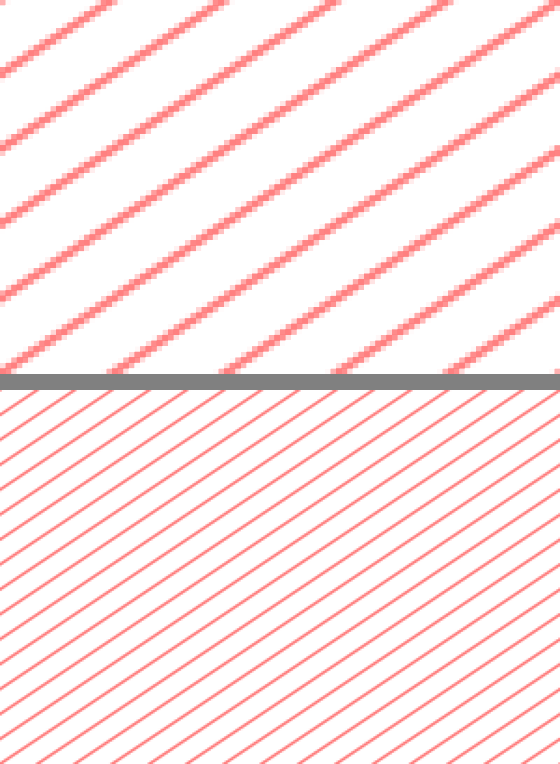
Top: one tile. Bottom: repeated 3 by 3.
This pattern is drawn by a Shadertoy shader. Its source:

```glsl
// Thin pink diagonal stripes on white, drawn on a coarse grid of cells.
// Each cell takes the stripe's soft coverage at its centre, giving stepped edges.
// Whole counts of cells and stripes on both axes make the canvas tile.

const vec2 CELLS = vec2(100.0, 67.0);    // grid cells across and down
const vec2 STRIPES = vec2(5.0, 5.0);     // stripe repeats across and down
const vec2 COVERAGE = vec2(0.2, 1.7);    // solid core and outer fade, in cell heights
const vec3 PAPER = vec3(1.0);
const vec3 INK = vec3(1.0, 0.50, 0.50);

// Snaps a grid position to its cell centre, with a ramp one pixel wide between cells.
vec2 snapToCell(vec2 p, vec2 pixelSize) {
    vec2 q = p - 0.5;
    vec2 base = floor(q);
    vec2 ramp = (q - base - 0.5) / min(pixelSize, vec2(1.0)) + 0.5;
    return base + 0.5 + clamp(ramp, 0.0, 1.0);
}

// Vertical distance to the nearest rising stripe, in units of the given period.
float stripeDistance(vec2 uv, vec2 repeats, float period) {
    float phase = uv.x * repeats.x - uv.y * repeats.y;
    return abs(fract(phase + 0.5) - 0.5) * period;
}

// Soft stripe profile: one on the centre line, zero beyond the fade.
float stripeCoverage(float dist, vec2 fade) {
    return 1.0 - smoothstep(fade.x, fade.y, dist);
}

void mainImage(out vec4 fragColor, in vec2 fragCoord) {
    // Stepped grid coordinates
    vec2 pixelSize = CELLS / iResolution.xy;
    vec2 cell = snapToCell(fragCoord * pixelSize, pixelSize);

    // Diagonal stripes
    float dist = stripeDistance(cell / CELLS, STRIPES, CELLS.y / STRIPES.y);
    float ink = stripeCoverage(dist, COVERAGE);

    fragColor = vec4(mix(PAPER, INK, ink), 1.0);
}
```
